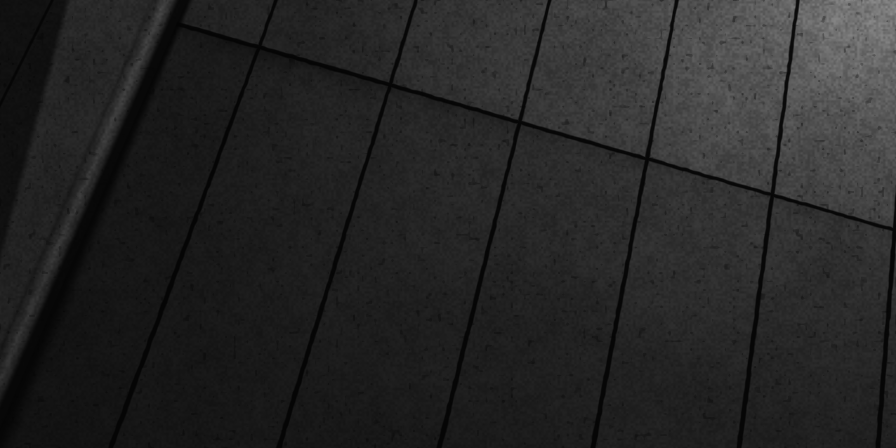
This texture is drawn by a WebGL 2 fragment shader. Its source:

```glsl
#version 300 es
precision highp float;
// Dark stone panels seen at a slant: a fan of converging joints, one cross joint
// and a metal rail at the left, lit by a soft glow from the upper right corner.
// Every edge is a signed distance to a line; grain and pits come from value noise.
uniform vec2 u_resolution;
out vec4 fragColor;

const int JOINTS = 6;
const vec2 LIGHT = vec2(2.0, 1.0);
const float AMBIENT = 0.052;
const float JOINT_TONE = 0.015;

float hash(vec2 p) {
    vec3 q = fract(vec3(p.xyx) * 0.1031);
    q += dot(q, q.yzx + 33.33);
    return fract((q.x + q.y) * q.z);
}

float noise(vec2 p) {
    vec2 i = floor(p), f = fract(p);
    f = f * f * (3.0 - 2.0 * f);
    return mix(mix(hash(i), hash(i + vec2(1, 0)), f.x),
               mix(hash(i + vec2(0, 1)), hash(i + vec2(1, 1)), f.x), f.y);
}

// Signed distance to the line through a and b, positive on the left of a to b
float lineSide(vec2 p, vec2 a, vec2 b) {
    vec2 d = normalize(b - a);
    return dot(p - a, vec2(-d.y, d.x));
}

// Soft stroke of a given half width around distance zero
float stroke(float d, float halfWidth, float soft) {
    return 1.0 - smoothstep(halfWidth - soft, halfWidth + soft, abs(d));
}

// Joint end along the top or bottom edge; spacing shrinks with perspective
float fan(float start, float gap, float shrink, float k) {
    return start + gap * k - shrink * k * k;
}

// Multiplicative surface grain with scattered dark pits
float grain(vec2 p) {
    float fine = noise(p * 190.0) - 0.5;
    float broad = noise(p * 38.0 + 7.0) - 0.5;
    float cloud = noise(p * 7.0 + 3.0) - 0.5;
    float pits = smoothstep(0.80, 0.96, noise(p * 105.0 + 31.0));
    return 1.0 + 0.26 * fine + 0.12 * broad + 0.12 * cloud - 0.28 * pits;
}

float glow(vec2 p) {
    return 0.40 * exp(-1.6 * length((p - LIGHT) * vec2(0.8, 1.1)));
}

// Panels, with a slight tone change per panel and dark joints between them
float panels(vec2 p, float px) {
    float soft = max(px, 0.0022);
    float wobble = 0.0022 * (noise(p * 75.0) - 0.5);
    float column = 0.0, joints = 0.0;
    for (int i = 0; i < JOINTS; i++) {
        float k = float(i);
        vec2 top = vec2(fan(0.617, 0.319, 0.0070, k), 1.0);
        vec2 bottom = vec2(fan(0.247, 0.383, 0.0081, k), 0.0);
        float d = lineSide(p, top, bottom) + wobble;
        column += step(0.0, d);
        joints = max(joints, stroke(d, mix(0.0055, 0.0038, p.y), soft));
    }
    float cross = lineSide(p, vec2(0.409, 0.943), vec2(1.995, 0.487)) + wobble;
    float upper = smoothstep(-px, px, cross);
    float tone = (AMBIENT + glow(p)) * mix(1.0, 1.14, upper);
    tone *= 0.96 + 0.08 * hash(vec2(column, step(0.0, cross)));

    // Grime gathered just below the cross joint, heavier to the left
    float grime = exp(-max(-cross, 0.0) * 45.0) * (1.0 - upper);
    tone *= 1.0 - grime * mix(0.45, 0.12, p.x * 0.5) * (0.5 + noise(p * 25.0));

    joints = max(joints, stroke(cross, mix(0.0052, 0.0036, p.x * 0.5), soft));
    return mix(tone * grain(p), JOINT_TONE, joints * 0.93);
}

// Rail bands, measured by the distance s to the panel edge (negative here)
float rail(vec2 p, float s, float px) {
    float tone = 0.115 + 0.04 * p.y;
    tone += 0.085 * exp(-pow((s + 0.043) / 0.010, 2.0)) * mix(0.7, 1.1, p.y);
    tone -= 0.035 * stroke(s + 0.068, 0.004, 0.006);

    // Darker wall beyond the rail, with its own thin seam
    float wall = lineSide(p, vec2(0.156, 1.0), vec2(0.0, 0.41));
    tone = mix(0.062, tone, smoothstep(-0.012, 0.006, wall));
    float seam = lineSide(p, vec2(0.117, 1.0), vec2(0.0, 0.766));
    tone = mix(tone, JOINT_TONE, 0.85 * stroke(seam, 0.003, max(px, 0.002)));
    return tone * grain(p + 5.0);
}

void main() {
    vec2 p = gl_FragCoord.xy / u_resolution.y;
    p.x *= 2.0 * u_resolution.y / u_resolution.x;
    float px = 1.0 / u_resolution.y;

    float edge = lineSide(p, vec2(0.417, 1.0), vec2(-0.02, 0.0));
    float tone = mix(rail(p, edge, px), panels(p, px), smoothstep(-px, px, edge));

    // Deep shadow in the gap between rail and panels, spreading downwards
    float gap = smoothstep(-0.030, -0.014, edge)
              * (1.0 - smoothstep(0.002, mix(0.055, 0.016, p.y), edge));
    tone = mix(tone, JOINT_TONE, gap * 0.88);

    fragColor = vec4(vec3(clamp(tone, 0.0, 1.0)), 1.0);
}
```
